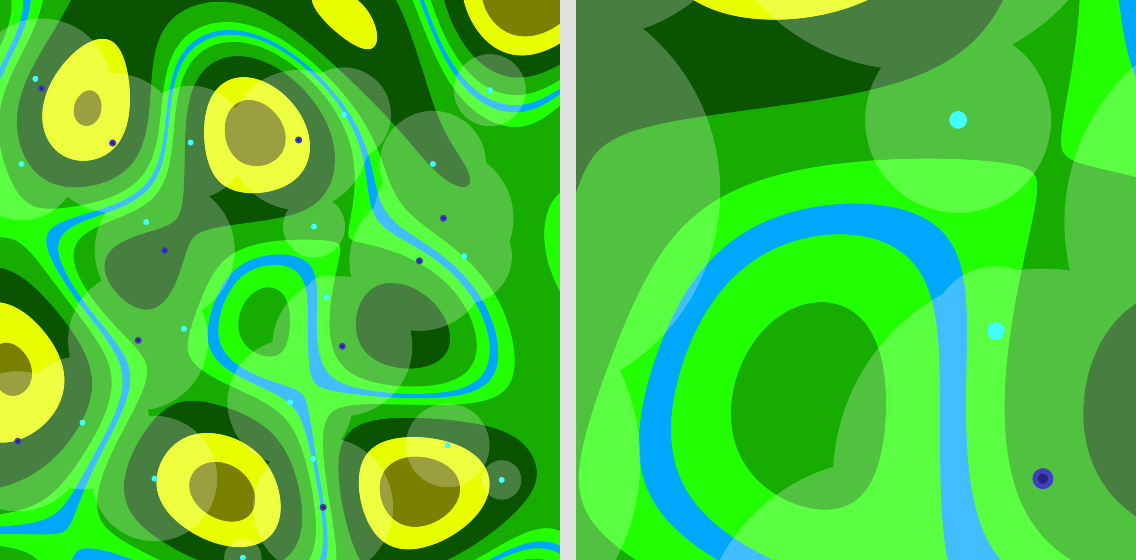
Left, the full canvas; right, a detail of the centre.
This texture map is drawn by a WebGL 1 fragment shader. Its source:

```glsl
precision highp float;
// A banded terrain map: a smooth random-wave height field is folded at zero, so
// rivers run along its zero line and banks, meadow, forest, sand and peaks follow.
// Scattered markers sit on top, each with a pale disc of range; discs merge flat.
uniform vec2 u_resolution;

const float TAU = 6.2831853;
const float WAVES = 12.0;
const float MAX_SITES = 18.0;

const vec3 RIVER  = vec3(0.00, 0.66, 1.00);
const vec3 BANK   = vec3(0.13, 1.00, 0.00);
const vec3 MEADOW = vec3(0.09, 0.68, 0.00);
const vec3 FOREST = vec3(0.04, 0.33, 0.00);
const vec3 SAND   = vec3(0.91, 1.00, 0.00);
const vec3 PEAK   = vec3(0.48, 0.50, 0.00);
const vec3 CAMP   = vec3(0.26, 1.00, 1.00);
const vec3 TOWER  = vec3(0.25, 0.25, 0.75);
const vec3 TOWER_CORE = vec3(0.16, 0.14, 0.50);

float hash(float n) {
  return fract(sin(n * 12.9898 + 4.137) * 4375.85);
}

// Sum of plane waves with unit variance: x = height, yz = gradient.
vec3 terrain(vec2 p, float seed) {
  vec3 sum = vec3(0.0);
  for (float i = 0.0; i < WAVES; i++) {
    float angle = TAU * 0.618 * i + seed;
    float spread = fract(i * 0.4142 + 0.1);
    vec2 k = mix(6.0, 17.0, spread) * vec2(cos(angle), sin(angle));
    float phase = dot(k, p) + TAU * hash(i + seed);
    sum += vec3(sin(phase), k * cos(phase));
  }
  return sum * sqrt(2.0 / WAVES);
}

// Coverage of the inside of a shape from its signed distance.
float inside(float dist, float px) {
  return 1.0 - smoothstep(-0.5 * px, 0.5 * px, dist);
}

// Replaces the colour wherever the height exceeds a level.
vec3 band(vec3 below, vec3 above, float height, float level, float slope, float px) {
  return mix(above, below, inside((height - level) / slope, px));
}

// Evenly spread but jittered position of one site.
vec2 sitePosition(float i, float seed) {
  vec2 spread = vec2(0.7549, 0.5698) * i + seed * vec2(0.37, 0.61);
  vec2 jitter = vec2(hash(i + seed * 17.0), hash(i + seed * 31.0 + 50.0));
  return fract(spread + 0.22 * jitter);
}

// x = signed distance to the merged discs, y = distance to the nearest centre.
vec2 sites(vec2 p, float count, vec2 radii, float seed) {
  vec2 nearest = vec2(9.0);
  for (float i = 0.0; i < MAX_SITES; i++) {
    if (i >= count) break;
    float centre = length(p - sitePosition(i, seed));
    float radius = mix(radii.x, radii.y, hash(i * 3.0 + seed + 7.0));
    nearest = min(nearest, vec2(centre - radius, centre));
  }
  return nearest;
}

void main() {
  float px = 1.0 / min(u_resolution.x, u_resolution.y);
  vec2 p = gl_FragCoord.xy * px;

  // Land bands on both sides of the rivers
  vec3 land = terrain(p, 2.3);
  float height = abs(land.x);
  float slope = max(length(land.yz), 0.3);
  vec3 color = band(RIVER, BANK, height, 0.08, slope, px);
  color = band(color, MEADOW, height, 0.34, slope, px);
  color = band(color, FOREST, height, 0.87, slope, px);
  color = band(color, SAND, height, 1.62, slope, px);
  color = band(color, PEAK, height, 2.25, slope, px);

  // Pale discs of range, merged into one flat veil
  vec2 towers = sites(p, 10.0, vec2(0.125), 1.0);
  vec2 camps = sites(p, 18.0, vec2(0.015, 0.13), 4.0);
  float veil = inside(min(towers.x, camps.x), px);
  color = mix(color, vec3(1.0), 0.25 * veil);

  // Markers
  color = mix(color, TOWER, inside(towers.y - 0.0062, px));
  color = mix(color, TOWER_CORE, inside(towers.y - 0.003, px));
  color = mix(color, CAMP, inside(camps.y - 0.0052, px));

  gl_FragColor = vec4(color, 1.0);
}
```
